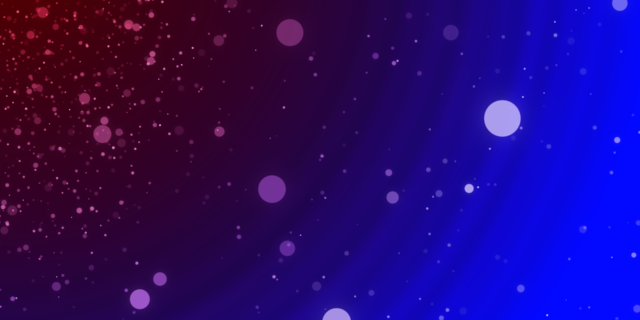
Reproduce this background procedurally as a WebGL 2 fragment shader.

```glsl
#version 300 es
precision highp float;
// Bokeh dust over a curved gradient that runs from dark red through violet to blue.
// The gradient follows the distance from a point above the upper left corner; hashed
// grids scatter dust that thins out to the right, and a few large discs lie on top.
uniform vec2 u_resolution;
out vec4 fragColor;

#define GRADIENT_CENTER vec2(0.0, 1.2)
#define DUST_LAYERS 5
#define FINEST_CELL 0.025
#define CELL_GROWTH 1.5
#define DOT_RADIUS 0.15
#define DUST_REACH 1.1
#define HALO 0.13
#define STREAKS 0.035

// Gradient stops: colour and distance from the gradient centre
const vec4 STOPS[7] = vec4[7](
    vec4(0.31, 0.00, 0.01, 0.20), vec4(0.24, 0.00, 0.07, 0.50),
    vec4(0.19, 0.005, 0.17, 0.90), vec4(0.14, 0.015, 0.28, 1.20),
    vec4(0.11, 0.02, 0.50, 1.50), vec4(0.06, 0.02, 0.80, 1.80),
    vec4(0.01, 0.03, 1.00, 2.06));

// Large discs: centre, radius, opacity
const vec4 DISCS[12] = vec4[12](
    vec4(1.570, 0.630, 0.057, 0.78), vec4(0.850, 0.409, 0.043, 0.45),
    vec4(0.906, 0.898, 0.042, 0.33), vec4(1.052, -0.008, 0.045, 0.75),
    vec4(0.437, 0.065, 0.031, 0.70), vec4(0.500, 0.128, 0.021, 0.55),
    vec4(0.898, 0.224, 0.024, 0.35), vec4(1.937, 0.990, 0.024, 0.50),
    vec4(1.227, 0.383, 0.019, 0.45), vec4(1.466, 0.411, 0.014, 0.80),
    vec4(1.409, 0.898, 0.024, 0.20), vec4(0.320, 0.581, 0.028, 0.40));

float hash(vec2 p) {
    return fract(sin(dot(p, vec2(127.1, 311.7))) * 43758.5453);
}

vec3 background(vec2 p) {
    float d = distance(p, GRADIENT_CENTER);
    vec3 color = STOPS[0].rgb;
    for (int i = 1; i < 7; i++) {
        float t = clamp((d - STOPS[i - 1].a) / (STOPS[i].a - STOPS[i - 1].a), 0.0, 1.0);
        color = mix(color, STOPS[i].rgb, t);
    }
    // Faint concentric streaks in the violet zone
    float zone = smoothstep(0.9, 1.3, d) * (1.0 - smoothstep(1.7, 2.1, d));
    return color * (1.0 + STREAKS * zone * (sin(d * 38.0) + sin(d * 61.0 + p.x * 3.0)));
}

// Light colour at a place: red, pink, violet, then pale blue
vec3 tintAt(vec2 p) {
    float d = distance(p, GRADIENT_CENTER);
    vec3 tint = mix(vec3(0.95, 0.12, 0.30), vec3(1.0, 0.42, 0.80), smoothstep(0.25, 0.75, d));
    tint = mix(tint, vec3(0.75, 0.34, 0.95), smoothstep(0.85, 1.2, d));
    return mix(tint, vec3(0.76, 0.72, 1.0), smoothstep(1.25, 1.7, d));
}

// Flat disc with a smooth rim and a soft halo
vec3 addDisc(vec3 color, vec2 p, vec2 center, float radius, float opacity) {
    float edge = distance(p, center) - radius;
    float pixel = 1.0 / u_resolution.y;
    vec3 tint = mix(tintAt(center), vec3(0.95, 0.88, 1.0), 0.45 * opacity * opacity);
    float halo = HALO * opacity * exp(-2.0 * max(edge, 0.0) / radius);
    color += tint * halo * (1.0 - color);
    return mix(color, tint, opacity * (1.0 - smoothstep(-pixel, pixel, edge)));
}

vec3 addDust(vec3 color, vec2 p) {
    float size = FINEST_CELL;
    for (int layer = 0; layer < DUST_LAYERS; layer++) {
        float level = float(layer) / float(DUST_LAYERS - 1);
        vec2 cell = floor(p / size);
        for (int k = 0; k < 9; k++) {
            vec2 id = cell + vec2(k % 3 - 1, k / 3 - 1);
            vec2 seed = id + 37.0 * float(layer + 1);
            vec2 center = (id + vec2(hash(seed), hash(seed + 5.3))) * size;
            // Dense near the upper left, sparse elsewhere
            float reach = length(vec2(center.x, 0.75 * (1.0 - center.y)));
            float density = 1.0 - smoothstep(0.15, DUST_REACH, reach);
            float chance = 0.6 * density * density + mix(0.01, 0.13, level);
            if (hash(seed + 11.7) > chance) continue;
            float radius = size * DOT_RADIUS * mix(0.4, 1.0, hash(seed + 19.1));
            float glint = hash(seed + 23.9);
            float opacity = mix(0.12, 0.95, glint * glint) * mix(1.0, 0.6, level);
            color = addDisc(color, p, center, radius, opacity);
        }
        size *= CELL_GROWTH;
    }
    return color;
}

void main() {
    vec2 p = gl_FragCoord.xy / u_resolution.y;
    vec3 color = addDust(background(p), p);
    for (int i = 0; i < 12; i++) {
        color = addDisc(color, p, DISCS[i].xy, DISCS[i].z, DISCS[i].w);
    }
    fragColor = vec4(clamp(color, 0.0, 1.0), 1.0);
}
```
